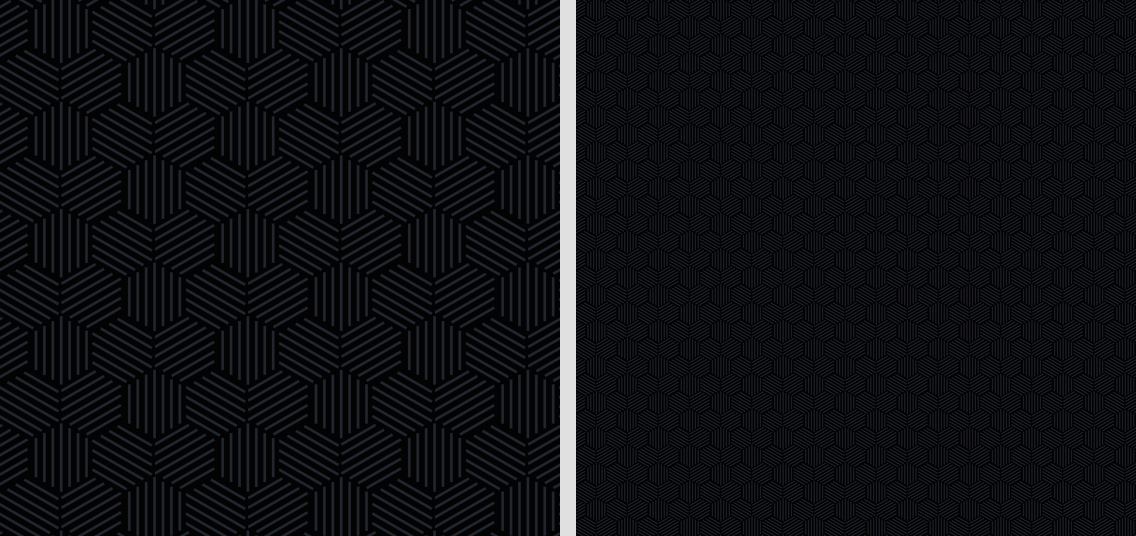
Left, the tile; right, the same tile 3 across and 3 down.
Give the GLSL for this pattern, as a WebGL 1 fragment shader.

```glsl
precision highp float;

uniform vec2 u_resolution;

#define GRID vec2(9.0, 10.0)          // hexagons across, rows up; multiples of 3 and 2 tile
#define ANCHOR vec2(3.984, 5.463)     // centre of one upright hexagon, in grid cells
#define STROKE_SPACING 0.1353         // all lengths are in hexagon widths
#define STROKE_WIDTH 0.042
#define STROKE_REACH 0.551            // half length of the middle stroke
#define SIDE_STROKES 3.0              // strokes on each side of the middle one
#define FALLING_NUDGE vec2(-0.022, 0.0)
#define RISING_NUDGE vec2(-0.019, 0.018)
#define GROUND_COLOR vec3(0.010, 0.010, 0.012)
#define STROKE_COLOR vec3(0.132, 0.150, 0.184)

const float SQRT3 = 1.7320508;

// Centre of the pointy-topped hexagon of width 1 that holds p.
vec2 hexCenter(vec2 p) {
  vec2 period = vec2(1.0, SQRT3);
  vec2 even = floor(p / period + 0.5) * period;
  vec2 odd = (floor(p / period) + 0.5) * period;
  vec2 toEven = p - even;
  vec2 toOdd = p - odd;
  return dot(toEven, toEven) < dot(toOdd, toOdd) ? even : odd;
}

// Orientation 0, 1 or 2: upright, falling or rising strokes.
float hexOrientation(vec2 center) {
  float row = center.y * 2.0 / SQRT3;
  return mod(floor(center.x + 1.5 * row + 0.5), 3.0);
}

float boxDistance(vec2 p, vec2 halfSize) {
  vec2 d = abs(p) - halfSize;
  return length(max(d, 0.0)) + min(max(d.x, d.y), 0.0);
}

// Distance to the nearest of the parallel strokes, trimmed to a hexagon.
float strokeDistance(vec2 p, float orientation) {
  float angle = orientation * radians(60.0);
  vec2 across = vec2(cos(angle), sin(angle));
  vec2 along = vec2(-across.y, across.x);
  vec2 q = vec2(dot(p, across), dot(p, along));

  float index = clamp(floor(q.x / STROKE_SPACING + 0.5), -SIDE_STROKES, SIDE_STROKES);
  float offset = index * STROKE_SPACING;
  float reach = STROKE_REACH - abs(offset) / SQRT3;
  return boxDistance(q - vec2(offset, 0.0), vec2(0.5 * STROKE_WIDTH, reach));
}

void main() {
  vec2 cell = gl_FragCoord.xy / u_resolution * GRID - ANCHOR;
  vec2 p = cell * vec2(1.0, 0.5 * SQRT3);

  vec2 center = hexCenter(p);
  float orientation = hexOrientation(center);
  vec2 nudge = orientation < 0.5 ? vec2(0.0)
             : orientation < 1.5 ? FALLING_NUDGE : RISING_NUDGE;

  // Edge softness of about one pixel
  float softness = 0.75 * GRID.x / u_resolution.x;
  float d = strokeDistance(p - center - nudge, orientation);
  float ink = 1.0 - smoothstep(-softness, softness, d);

  gl_FragColor = vec4(mix(GROUND_COLOR, STROKE_COLOR, ink), 1.0);
}
```
